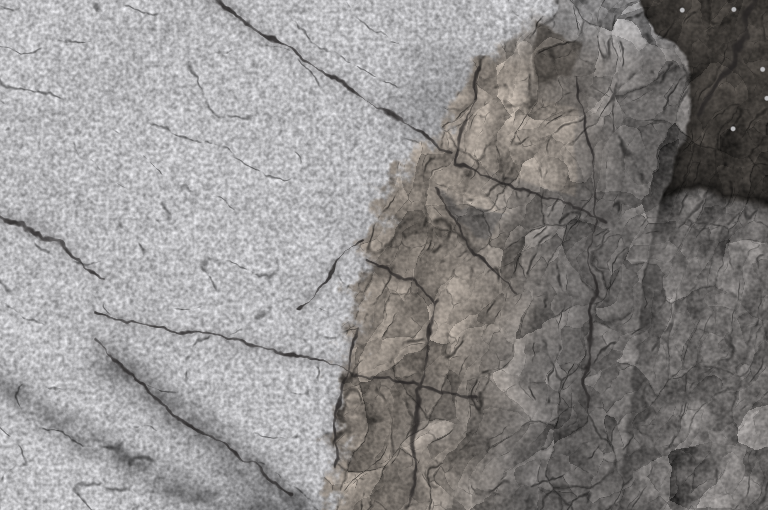
A WebGL 2 fragment shader for this texture:

```glsl
#version 300 es
precision highp float;
// Weathered boulder: speckled pale granite on the left, a broken brown face on
// the right, darker rocks behind. Gradient noise gives grain, two scales of
// Voronoi cells give fracture planes, warped bent segments give main cracks.
#define GRANITE vec3(0.725, 0.725, 0.735)
#define BROWN vec3(0.53, 0.50, 0.47)
#define SLATE vec3(0.41, 0.40, 0.395)
#define SHADOW vec3(0.25, 0.235, 0.22)
#define INK vec3(0.15, 0.14, 0.14)
#define GRAIN 0.36
#define CELLS vec2(13.0, 8.0)
#define WARP 0.026

uniform vec2 u_resolution;
out vec4 outColor;

vec2 hash2(vec2 p) {
  vec3 q = fract(p.xyx * vec3(0.1031, 0.103, 0.0973));
  q += dot(q, q.yzx + 33.33);
  return fract((q.xx + q.yz) * q.zy);
}
float corner(vec2 cell, vec2 f, vec2 o) {
  float a = 6.2832 * hash2(cell + o).x;
  return dot(vec2(cos(a), sin(a)), f - o);
}
float noise(vec2 p) {
  vec2 i = floor(p), f = p - i, u = f * f * (3.0 - 2.0 * f), e = vec2(1, 0);
  return mix(mix(corner(i, f, e.yy), corner(i, f, e.xy), u.x),
             mix(corner(i, f, e.yx), corner(i, f, e.xx), u.x), u.y);
}
float fbm(vec2 p) {
  float sum = 0.0, amp = 0.6;
  for (int i = 0; i < 4; i++) {
    sum += amp * noise(p);
    p = mat2(1.6, 1.2, -1.2, 1.6) * p + 7.3;
    amp *= 0.55;
  }
  return sum;
}
// x: distance to the cell border, y: tone of the tilted plane
vec2 fracture(vec2 p) {
  vec2 i = floor(p), f = p - i, id = i, offset = f;
  float near = 9.0, next = 9.0;
  for (int k = 0; k < 9; k++) {
    vec2 g = vec2(k % 3, k / 3) - 1.0, r = g + hash2(i + g) - f;
    float d = length(r);
    if (d < near) { next = near; near = d; id = i + g; offset = r; }
    else next = min(next, d);
  }
  vec2 h = hash2(id + 5.0) - 0.5;
  return vec2(next - near, 0.7 * h.x + 1.7 * dot(h, offset));
}
float segment(vec2 p, vec2 a, vec2 b) {
  vec2 v = b - a;
  return length(p - a - v * clamp(dot(p - a, v) / dot(v, v), 0.0, 1.0));
}
// Thin broken line inside a faint shadow
float crack(vec2 p, vec2 a, vec2 b, vec2 c, float w) {
  float d = min(segment(p, a, b), segment(p, b, c)), n = noise(p * 27.0);
  w *= 0.65 + 0.9 * n;
  float line = 1.0 - smoothstep(0.2 * w, w + 0.7 / u_resolution.y, d);
  return max(line * (0.85 + 0.6 * n), 0.25 * exp(-d * 90.0));
}
float ridge(float n, float w) { return 1.0 - smoothstep(0.0, w, abs(n)); }
float side(vec2 p, vec2 a, vec2 b) {
  return dot(p - a, normalize(vec2(b.y - a.y, a.x - b.x)));
}
// Paints a convex plane with corners in clockwise order
void plane(inout vec3 col, vec2 p, vec2 a, vec2 b, vec2 c, vec2 d, vec3 tint) {
  float m = min(min(side(p, a, b), side(p, b, c)), min(side(p, c, d), side(p, d, a)));
  col = mix(col, tint, 0.75 * smoothstep(-0.003, 0.006, m));
}

void main() {
  vec2 p = gl_FragCoord.xy / u_resolution.y;
  p.x *= 1.506 * u_resolution.y / u_resolution.x;
  vec2 w = p + WARP * vec2(fbm(p * 13.0), fbm(p * 13.0 + 40.0));
  float y = w.y, broad = fbm(p * 4.0), mid = fbm(p * 24.0);
  float grain = fbm(p * 75.0) + 0.8 * noise(p * 150.0);
  vec2 tilted = mat2(0.9, 0.44, -0.44, 0.9) * w;

  // Granite with dark bands sweeping along the lower left
  vec3 granite = GRANITE * (1.0 + 0.1 * broad + 0.14 * mid + GRAIN * grain);
  float band = exp(-pow((y - 0.25 + 0.75 * w.x - 0.5 * w.x * w.x) / 0.035, 2.0));
  float gully = exp(-pow(segment(w, vec2(0.22, 0.29), vec2(0.58, 0.01)) / 0.04, 2.0));
  granite *= 1.0 - (0.34 * band + 0.3 * gully) * (0.85 + 1.6 * mid);
  granite *= 1.0 - 0.2 * smoothstep(0.16, 0.0, length(p - vec2(0.86, 0.8)));
  float vein = ridge(noise(tilted * vec2(5, 11)), 0.03);
  granite *= 1.0 - 0.4 * vein * smoothstep(0.0, 0.3, broad + mid);

  // Broken face, browner to the left and greyer to the right
  vec2 q = tilted + 0.05 * vec2(noise(p * 9.0), noise(p * 9.0 + 30.0));
  vec2 cell = fracture(q * CELLS), chip = fracture(q * CELLS * 2.3);
  float tone = cell.y + 0.6 * chip.y;
  float split = ridge(noise(q * vec2(17, 6)), 0.05) * smoothstep(-0.15, 0.2, mid);
  split = max(split, 0.7 * smoothstep(0.07, 0.0, cell.x) * smoothstep(-0.1, 0.2, broad + mid));
  split = max(split, 0.5 * smoothstep(0.08, 0.0, chip.x) * smoothstep(0.0, 0.2, mid));
  vec3 face = mix(BROWN, SLATE, smoothstep(0.82, 1.16, p.x + 0.15 * broad - 0.25 * (y - 0.4)));
  face = mix(face, GRANITE * 0.78, 0.7 * smoothstep(0.86, 0.98, y));
  plane(face, w, vec2(0.94, 0.84), vec2(1.13, 0.79), vec2(1.13, 0.61), vec2(0.91, 0.68), BROWN * 1.08);
  plane(face, w, vec2(0.68, 0.26), vec2(0.78, 0.22), vec2(0.76, 0.09), vec2(0.675, 0.12), BROWN * 1.1);
  plane(face, w, vec2(1.05, 0.96), vec2(1.14, 0.92), vec2(1.12, 0.85), vec2(1.04, 0.84), SHADOW * 1.3);
  plane(face, w, vec2(0.86, 0.637), vec2(0.99, 0.584), vec2(0.955, 0.53), vec2(0.89, 0.56), SLATE);
  plane(face, w, vec2(0.86, 0.637), vec2(0.91, 0.63), vec2(0.99, 0.584), vec2(0.9, 0.59), BROWN * 1.24);
  face *= (1.0 + 0.4 * tone + 0.32 * mid + 0.26 * grain) * (1.0 - 0.5 * split);
  float seam = 0.655 + 0.25 * y * y + 0.08 * smoothstep(0.64, 0.76, y) + 0.1 * smoothstep(0.84, 1.0, y);
  vec3 col = mix(granite, face, smoothstep(-0.02, 0.02, w.x - seam + 0.09 * mid));

  // Rocks behind: dark above, slate below, with pale specks
  float ledge = 0.63 - 0.3 * abs(w.x - 1.37) - y;
  vec3 back = mix(SHADOW, SLATE * 1.04, smoothstep(-0.01, 0.01, ledge));
  back *= (1.0 + 0.4 * tone + 0.6 * mid + 0.3 * grain) * (1.0 - 0.4 * split);
  back *= 1.0 - 0.5 * exp(-abs(ledge + 0.01) * 60.0);
  float rim = w.x - (1.21 + 0.13 * y + 0.04 * exp(-pow((y - 0.78) / 0.13, 2.0)) - 0.1 * smoothstep(0.86, 1.02, y));
  back *= 1.0 - 0.4 * exp(-abs(rim) * 45.0);
  vec2 spot = p * 17.0, h = hash2(floor(spot));
  float speck = step(0.8, h.x) * smoothstep(0.11, 0.05, length(fract(spot) - 0.25 - 0.5 * h.yx));
  back = mix(back, GRANITE, speck * step(ledge, 0.0));
  col = mix(col, back, smoothstep(-0.005, 0.005, rim));

  // Main cracks
  float k = crack(w, vec2(0.42, 1), vec2(0.63, 0.863), vec2(0.88, 0.7), 0.006);
  k = max(k, crack(w, vec2(0, 0.578), vec2(0.12, 0.52), vec2(0.21, 0.455), 0.006));
  k = max(k, crack(w, vec2(0.19, 0.382), vec2(0.57, 0.304), vec2(0.94, 0.215), 0.005));
  k = max(k, crack(w, vec2(0.19, 0.333), vec2(0.3, 0.22), vec2(0.57, 0.03), 0.005));
  k = max(k, crack(w, vec2(0.71, 0.53), vec2(0.65, 0.47), vec2(0.588, 0.392), 0.004));
  k = max(k, crack(w, vec2(0.7, 0.36), vec2(0.667, 0.216), vec2(0.657, 0.08), 0.006));
  k = max(k, crack(w, vec2(0.855, 0.41), vec2(0.823, 0.235), vec2(0.8, 0), 0.008));
  k = max(k, crack(w, vec2(0.94, 0.863), vec2(0.89, 0.676), vec2(1.19, 0.57), 0.006));
  k = max(k, crack(w, vec2(0.857, 0.637), vec2(0.9, 0.54), vec2(1.01, 0.42), 0.006));
  k = max(k, crack(w, vec2(0.725, 0.486), vec2(0.8, 0.45), vec2(0.85, 0.41), 0.005));
  k = max(k, crack(w, vec2(1.13, 0.85), vec2(1.17, 0.65), vec2(1.15, 0.2), 0.006));
  k = max(k, crack(w, vec2(1.48, 1), vec2(1.44, 0.87), vec2(1.37, 0.78), 0.012));
  col = mix(col, INK, 0.85 * min(k, 1.0));
  outColor = vec4(clamp(col, 0.0, 1.0), 1.0);
}
```
